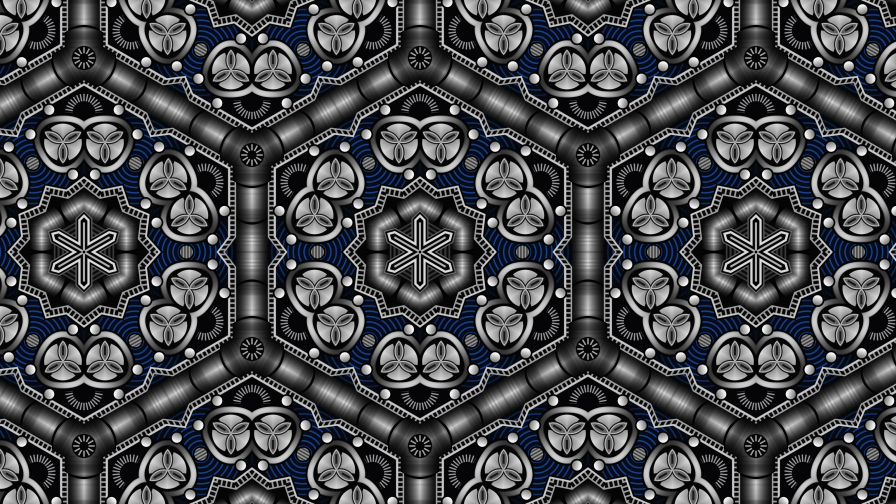
Give the GLSL for this pattern, as a WebGL 2 fragment shader.

```glsl
#version 300 es
precision highp float;
// Chrome machinery on a hexagonal lattice: pipes, ladder trims, paired pods and a snowflake.
// Each cell is folded into one 30 degree wedge, where every part is a distance function;
// the apothem direction is x of q, the corner direction is x of w.

#define ROWS_PER_HEIGHT 1.5
#define CELL_CENTRE vec2(0.8333, 0.5)
#define PIPE_HALF 0.047
#define RING_RADIUS 0.126
#define RING_HALF 0.034
#define POD_POS vec2(0.326, 0.0625)
#define POD_RADIUS 0.085
#define ARC_STEP 0.016
#define RUNG_STEP 0.0145
#define INK vec3(0.02, 0.02, 0.03)
#define NAVY vec3(0.02, 0.045, 0.10)
#define BLUE vec3(0.10, 0.25, 0.52)

uniform vec2 u_resolution;
out vec4 fragColor;

const float PI = 3.14159;
float edgeSoft;

float fill(float d) { return 1.0 - smoothstep(-edgeSoft, edgeSoft, d); }
float stroke(float d, float halfWidth) { return fill(abs(d) - halfWidth); }
float repeatDist(float x, float period) { return abs(fract(x / period) - 0.5) * period; }
void paint(inout vec3 col, float value, float mask) { col = mix(col, vec3(value), mask); }

float hash(float n) {
    n = fract(n * 0.1031);
    n *= n + 33.33;
    return fract(n * (n + n));
}

// Smooth one-dimensional grain of brushed metal
float brushed(float x) {
    float i = floor(x), f = fract(x);
    return 0.85 + 0.3 * mix(hash(i), hash(i + 1.0), f * f * (3.0 - 2.0 * f));
}

float cylinder(float s) { return 0.06 + 0.74 * pow(max(1.0 - abs(s), 0.0), 1.5); }

// Two rails with rungs between them, from d = -width to d = 0
void ladder(inout vec3 col, float d, float along, float width) {
    float band = fill(abs(d + 0.5 * width) - 0.5 * width);
    paint(col, 0.03, band);
    paint(col, 0.6, band * stroke(repeatDist(along, RUNG_STEP), 0.0026));
    paint(col, 0.78, stroke(d, 0.0028));
    paint(col, 0.62, stroke(d + width, 0.0022));
}

void borderPipe(inout vec3 col, vec2 q) {
    float e = 0.5 - q.x;
    float tooth = 0.034 * max(0.0, 1.0 - q.y / 0.045);
    ladder(col, (e - 0.068 - tooth) * 0.85, q.y, 0.016);

    vec2 v = vec2(e, 0.28868 - q.y);
    float r = length(v);
    float halfWidth = r < 0.095 ? PIPE_HALF * 1.22 : PIPE_HALF;
    float s = e / halfWidth;
    float glow = 0.72 + 0.28 * cos(q.y * 46.0 - 1.2);
    paint(col, cylinder(s) * glow * brushed(q.y * 190.0), fill(e - halfWidth));
    // Curved seams across the pipe and the collar of the joint
    float seam = min(abs(q.y - 0.085 - 0.016 * s * s), abs(r - 0.095));
    paint(col, 0.01, stroke(seam, 0.0035) * fill(e - halfWidth));
    // Spiked socket at the corner
    paint(col, 0.02, fill(r - 0.036));
    float spoke = repeatDist(atan(v.x, v.y) + PI / 12.0, PI / 6.0) * r;
    paint(col, 0.65, stroke(spoke, 0.0022) * stroke(r - 0.023, 0.009));
}

void hub(inout vec3 col, vec2 q, vec2 w) {
    // Twelve-pointed ladder trim: notch at B between two tips
    vec2 B = vec2(0.1844, 0.046), n1 = vec2(0.750, 0.662), n2 = vec2(0.9927, -0.1206);
    float d1 = dot(q - B, n1), d2 = dot(q - B, n2);
    vec2 n = d1 < d2 ? n1 : n2;
    float star = min(d1, d2);
    paint(col, 0.02, fill(star - 0.008));
    ladder(col, star, dot(q - B, vec2(-n.y, n.x)), 0.021);

    // Hexagonal ring of pipes with a seam at the middle of each side
    float h = (q.x - RING_RADIUS) / RING_HALF;
    float ring = fill((abs(h) - 1.0) * RING_HALF);
    float shine = 0.6 + 0.4 * cos((q.y - 0.045) * 45.0);
    paint(col, cylinder(h) * shine * brushed(q.y * 220.0), ring);
    paint(col, 0.01, ring * stroke(q.y - 0.007 * h * h, 0.004));
    float plate = (0.12 + 0.1 * cos(q.x * 500.0)) * brushed(q.x * 150.0);
    paint(col, plate, fill(q.x - RING_RADIUS + RING_HALF + 0.002));

    // Snowflake with slotted arms
    float arm = max(w.y - 0.0135, (w.x + w.y - 0.108) * 0.707);
    paint(col, 0.02, fill(arm - 0.009));
    paint(col, 0.42, stroke(arm - 0.010, 0.0016));
    paint(col, 0.85, stroke(arm, 0.0034));
    paint(col, 0.7, fill(max(w.y - 0.003, abs(w.x - 0.046) - 0.042)));
}

void pod(inout vec3 col, vec2 w) {
    vec2 e = w - POD_POS;
    float r = length(e), a = atan(e.y, e.x);
    float d = r - POD_RADIUS + 0.005 * cos(3.0 * a);
    paint(col, 0.01, fill(d - 0.006));
    float bevel = 0.5 + 0.3 * cos(2.0 * a + 0.8) - 0.2 * smoothstep(0.004, 0.010, abs(d + 0.009));
    paint(col, bevel, fill(abs(d + 0.009) - 0.009));
    paint(col, 0.015, fill(d + 0.019));

    // Three pale fans, then three slotted leaves between them
    float third = mod(a + PI / 3.0, 2.0 * PI / 3.0) - PI / 3.0;
    float fan = max(r - 0.056, (abs(third) - 0.72) * r);
    paint(col, 0.5 + 6.5 * r - 0.3 * abs(third), fill(fan));
    float b = mod(a, 2.0 * PI / 3.0) - PI / 3.0;
    vec2 leaf = r * vec2(cos(b), abs(sin(b)));
    float blade = length(leaf - vec2(0.031, -0.031)) - 0.0445;
    paint(col, 0.06, fill(blade - 0.003));
    paint(col, 0.36 + 5.0 * leaf.y, fill(blade));
    paint(col, 0.72, stroke(blade + 0.002, 0.0016));
    paint(col, 0.08, fill(max(leaf.y - 0.003, abs(leaf.x - 0.033) - 0.014)));
}

vec3 pattern(vec2 p) {
    // Nearest lattice centre, then mirror into the wedge
    vec2 size = vec2(1.0, sqrt(3.0));
    vec2 a = mod(p + 0.5 * size, size) - 0.5 * size, b = mod(p, size) - 0.5 * size;
    vec2 g = dot(a, a) < dot(b, b) ? a : b;
    float turn = abs(mod(atan(g.y, g.x) + PI / 6.0, PI / 3.0) - PI / 6.0);
    vec2 q = length(g) * vec2(cos(turn), sin(turn));
    vec2 w = vec2(0.86603 * q.x + 0.5 * q.y, 0.5 * q.x - 0.86603 * q.y);

    // Navy ground with concentric blue arcs
    float field = length(q - vec2(0.305, 0.0));
    float near = 1.0 - smoothstep(0.09, 0.17, field);
    vec3 col = mix(INK, NAVY, near);
    col = mix(col, BLUE, near * stroke(repeatDist(field, ARC_STEP), 0.0022));
    // Fan of ticks facing each corner
    vec2 t = w - vec2(0.415, 0.0);
    float tick = repeatDist(atan(t.y, t.x) + 0.1, 0.2) * length(t);
    paint(col, 0.6, stroke(tick, 0.002) * stroke(length(t) - 0.045, 0.011) * step(0.0, t.x));

    borderPipe(col, q);
    hub(col, q, w);
    pod(col, w);

    // Polished studs: position and radius
    vec3 studs[4] = vec3[4](vec3(0.305, 0.0, 0.019), vec3(0.383, 0.037, 0.015),
        vec3(0.418, 0.122, 0.015), vec3(0.216, 0.087, 0.015));
    for (int i = 0; i < 4; i++) {
        vec2 e = q - studs[i].xy;
        float d = length(e) - studs[i].z;
        float light = i == 0 ? 0.42 + 0.2 * cos(e.x * 700.0) : 0.75 + 14.0 * (e.y - e.x);
        paint(col, 0.01, fill(d - 0.005));
        paint(col, clamp(light, 0.2, 0.95), fill(d));
    }
    return col;
}

void main() {
    float pixel = ROWS_PER_HEIGHT / u_resolution.y;
    edgeSoft = 0.4 * pixel;
    vec2 p = (gl_FragCoord.xy / u_resolution.y - CELL_CENTRE) * ROWS_PER_HEIGHT;
    vec3 sum = vec3(0.0);
    for (int i = 0; i < 4; i++)
        sum += pattern(p + (vec2(i & 1, i >> 1) - 0.5) * 0.5 * pixel);
    fragColor = vec4(clamp(sum * 0.25, 0.0, 1.0), 1.0);
}
```
